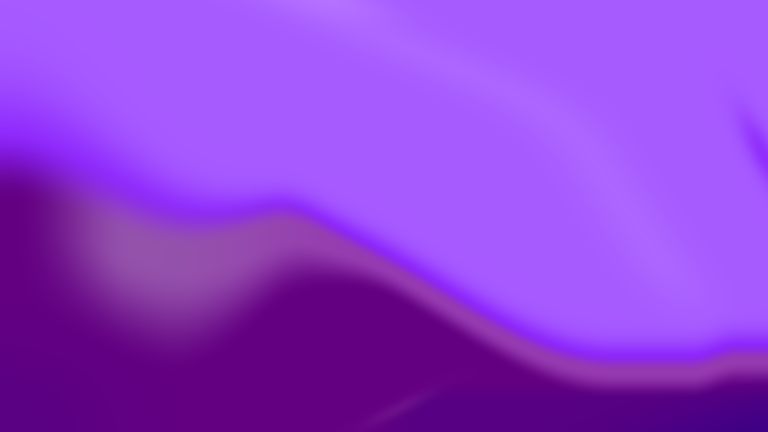
Write a Shadertoy shader that draws this background.

```glsl
const vec3 LILAC = vec3(0.65, 0.355, 1.0);
const vec3 PALE = vec3(0.72, 0.47, 1.0);
const vec3 VIOLET = vec3(0.54, 0.12, 0.99);
const vec3 MAUVE = vec3(0.58, 0.32, 0.67);
const vec3 ORCHID = vec3(0.64, 0.29, 0.74);
const vec3 PLUM = vec3(0.39, 0.0, 0.51);
const vec3 INDIGO = vec3(0.22, 0.0, 0.52);

float bell(float offset, float width) {
    float t = offset / width;
    return exp(-t * t);
}

// Elliptical glow with its long axis turned by angle
float glow(vec2 p, vec2 center, vec2 size, float angle) {
    float c = cos(angle), s = sin(angle);
    vec2 q = mat2(c, -s, s, c) * (p - center) / size;
    return exp(-dot(q, q));
}

float softMin(float a, float b, float k) {
    float h = clamp(0.5 + 0.5 * (b - a) / k, 0.0, 1.0);
    return mix(b, a, h) - k * h * (1.0 - h);
}

// Height of the rolling dune at x
float duneHeight(float x) {
    float slope = 0.14 * smoothstep(0.0, 0.26, x) + 0.318 * smoothstep(0.36, 0.80, x);
    float rise = 0.03 * bell(x - 0.37, 0.06) + 0.025 * smoothstep(0.90, 0.96, x);
    return 0.62 - slope + rise;
}

// Sky with a pale bent fold and a dark smudge
vec3 skyColor(vec2 p, float height) {
    float shoulder = (0.86 - 0.75 * (p.x - 0.57) - p.y) / 1.25;
    float fall = (0.745 - 2.7 * (p.x - 0.73) - p.y) / 2.88;
    float fold = bell(softMin(shoulder, fall, 0.06), 0.045);
    fold *= smoothstep(0.20, 0.40, p.y);
    vec3 color = mix(LILAC, PALE, 0.38 * fold);
    color = mix(color, PALE, 0.7 * glow(p, vec2(0.43, 1.0), vec2(0.08, 0.035), -0.45));
    color = mix(color, VIOLET, 0.75 * glow(p, vec2(0.995, 0.64), vec2(0.10, 0.018), -1.3));
    float reach = mix(0.17, 0.045, smoothstep(0.0, 0.38, p.x));
    return mix(color, VIOLET, 0.95 * bell(max(height, 0.0), reach));
}

// Dune body: a lit mauve band over plum and indigo shade
vec3 duneColor(vec2 p, float depth) {
    vec3 color = mix(PLUM, INDIGO, 0.85 * glow(p, vec2(1.03, 0.0), vec2(0.22, 0.09), 0.3));
    color = mix(color, INDIGO, 0.25 * glow(p, vec2(0.0), vec2(0.15, 0.2), 0.0));

    // Faint crease along the bottom
    float crease = p.y - 0.1 * smoothstep(0.46, 0.58, p.x);
    float shade = smoothstep(0.02, -0.03, crease) * smoothstep(0.46, 0.55, p.x);
    color = mix(color, INDIGO, 0.28 * shade);
    color = mix(color, MAUVE, 0.2 * glow(p, vec2(0.52, 0.055), vec2(0.06, 0.012), 0.75));

    float right = smoothstep(0.2, 0.52, p.x);
    float width = mix(0.36, 0.085, right);
    float band = 1.0 - smoothstep(0.3 * width, width, depth);
    band *= smoothstep(0.02, 0.17, p.x) * mix(1.0, 0.78, right);
    return mix(color, mix(MAUVE, ORCHID, right), band);
}

void mainImage(out vec4 fragColor, in vec2 fragCoord) {
    vec2 p = fragCoord / iResolution.xy;
    float height = p.y - duneHeight(p.x);
    float softness = mix(0.085, 0.02, smoothstep(0.0, 0.5, p.x));
    float body = smoothstep(softness, -softness, height);
    vec3 color = mix(skyColor(p, height), duneColor(p, -height), body);
    fragColor = vec4(color, 1.0);
}
```
